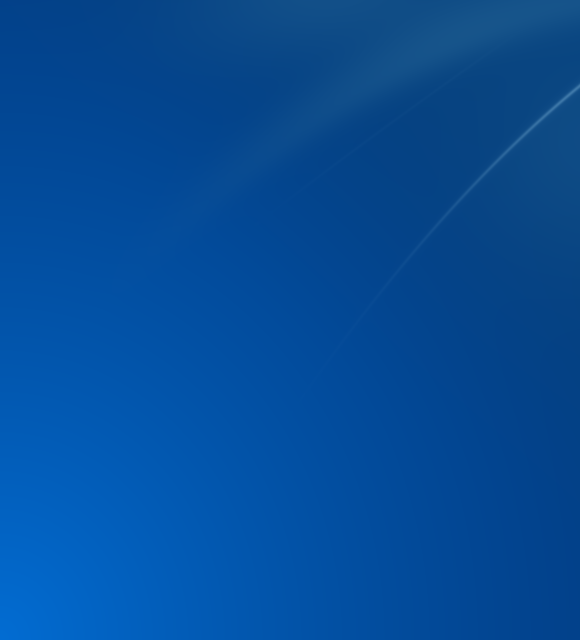
Reproduce this texture procedurally as a WebGL 1 fragment shader.

```glsl
precision highp float;
// A calm blue backdrop: a radial glow from the lower left corner, crossed by
// soft arcs of pale haze and two thin light trails that rise to the right.
// Each arc is a parabola; its distance field shapes the haze and the trails.

uniform vec2 u_resolution;

const vec3 DEEP_BLUE = vec3(0.008, 0.240, 0.518);
const vec3 GLOW_BLUE = vec3(0.008, 0.425, 0.825);
const vec3 TEAL_SHADE = vec3(0.030, 0.265, 0.490);
const vec3 HAZE_COLOR = vec3(0.170, 0.420, 0.600);
const vec3 TRAIL_COLOR = vec3(0.400, 0.620, 0.780);

const float GLOW_REACH = 1.2;
const float GLOW_FALLOFF = 1.4;

// Arc coefficients: height = x + y * t + z * t * t
const vec3 HAZE_ARC = vec3(0.354, 1.098, -0.452);
const vec3 FAINT_ARC = vec3(0.325, 0.770, -0.080);
const vec3 TRAIL_ARC = vec3(-0.4485, 1.8875, -0.573);

const float HAZE_STRENGTH = 0.40;
const float TRAIL_STRENGTH = 0.50;
const float FAINT_STRENGTH = 0.035;
const float TRAIL_WIDTH = 0.0022;

// Signed distance to an arc in canvas heights, positive above it.
float arcDistance(vec2 uv, vec3 arc, float aspect) {
    float height = arc.x + uv.x * (arc.y + uv.x * arc.z);
    float slope = (arc.y + 2.0 * arc.z * uv.x) / aspect;
    return (uv.y - height) / sqrt(1.0 + slope * slope);
}

float bell(float d, float width) {
    float t = d / width;
    return exp(-t * t);
}

// Soft elliptical patch of light.
float patchGlow(vec2 uv, vec2 center, vec2 radius) {
    vec2 q = (uv - center) / radius;
    return exp(-dot(q, q));
}

void main() {
    vec2 uv = gl_FragCoord.xy / u_resolution;
    float aspect = u_resolution.x / u_resolution.y;

    // Base gradient with a muted shade towards the upper right
    float glow = pow(max(1.0 - length(uv) / GLOW_REACH, 0.0), GLOW_FALLOFF);
    vec3 color = mix(DEEP_BLUE, GLOW_BLUE, glow);
    float shade = smoothstep(0.85, 1.65, uv.x * 0.8 + uv.y);
    color = mix(color, TEAL_SHADE, shade * 0.75);

    // Wide arc of haze, crisper on its lower side
    float hazeDist = arcDistance(uv, HAZE_ARC, aspect);
    float spread = mix(0.025, 0.060, uv.x);
    float hazeWidth = hazeDist > 0.0 ? spread * 1.15 : spread * 0.70;
    float hazeFade = smoothstep(0.12, 0.85, uv.x);
    color = mix(color, HAZE_COLOR, HAZE_STRENGTH * hazeFade * bell(hazeDist, hazeWidth));

    // Loose haze at the top edge and below the bright trail
    float topHaze = patchGlow(uv, vec2(0.57, 1.02), vec2(0.22, 0.095));
    float leftWisp = patchGlow(uv, vec2(0.40, 0.94), vec2(0.18, 0.070));
    color = mix(color, HAZE_COLOR, 0.34 * topHaze + 0.06 * leftWisp);

    float trailDist = arcDistance(uv, TRAIL_ARC, aspect);
    float below = 1.0 - smoothstep(-0.012, 0.008, trailDist);
    float sideHaze = patchGlow(uv, vec2(1.02, 0.78), vec2(0.20, 0.19));
    color = mix(color, HAZE_COLOR, 0.23 * sideHaze * mix(0.55, 1.0, below));

    // Bright trail with a narrow halo, fading down to the left
    float trailFade = smoothstep(0.46, 1.05, uv.x);
    trailFade *= trailFade;
    float core = bell(trailDist, TRAIL_WIDTH * mix(0.8, 1.25, uv.x));
    float halo = bell(trailDist, TRAIL_WIDTH * 4.0);
    float trail = TRAIL_STRENGTH * trailFade * (core + 0.16 * halo);
    trail += 0.02 * core * smoothstep(0.48, 0.60, uv.x);
    color = mix(color, TRAIL_COLOR, trail);

    // Faint trail between the haze and the bright trail
    float faintDist = arcDistance(uv, FAINT_ARC, aspect);
    float faintFade = smoothstep(0.42, 0.62, uv.x) * (1.0 - smoothstep(0.78, 0.92, uv.x));
    color = mix(color, TRAIL_COLOR, FAINT_STRENGTH * faintFade * bell(faintDist, TRAIL_WIDTH));

    gl_FragColor = vec4(color, 1.0);
}
```
